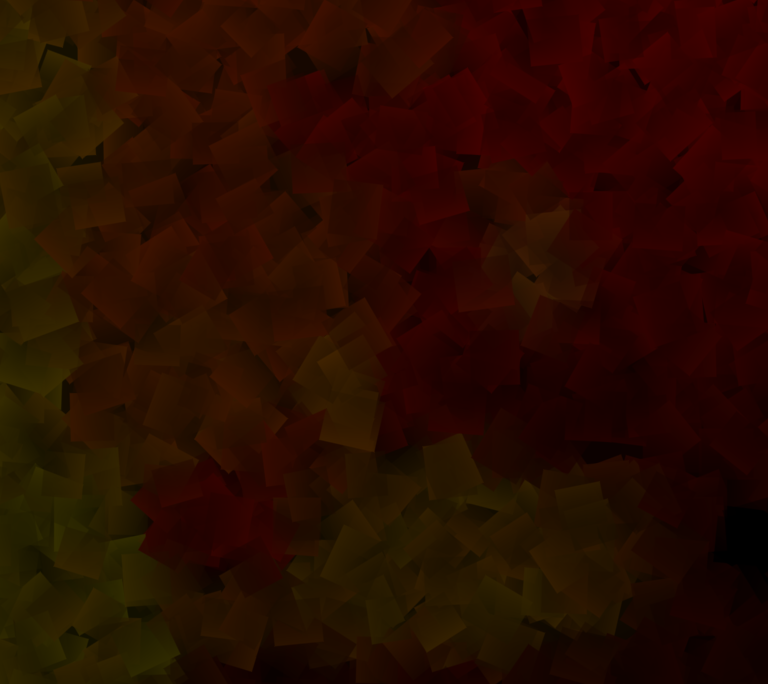
This background is drawn by a Shadertoy shader. Its source:

```glsl
#define CELL 0.085
#define LAYERS 5
#define HALF_MIN 0.031
#define HALF_MAX 0.043
#define SHADE_LOW 0.62
#define SHADE_HIGH 1.12
#define ALPHA_LOW 0.38
#define ALPHA_HIGH 0.95
#define BACKDROP_LEVEL 0.4

float hash(vec2 p) {
    return fract(sin(dot(p, vec2(127.1, 311.7))) * 43758.5453);
}

// Blend an elliptical colour zone over the palette
void zone(inout vec3 color, vec2 p, vec2 center, vec2 radius, vec3 tint) {
    float d = length((p - center) / radius);
    color = mix(color, tint, 1.0 - smoothstep(0.65, 1.25, d));
}

// Broad colour map, in units of canvas height
vec3 palette(vec2 p) {
    vec3 c = mix(vec3(0.09, 0.008, 0.0), vec3(0.235, 0.004, 0.0), smoothstep(0.0, 0.95, p.y));

    // Rust and brown
    zone(c, p, vec2(0.31, 0.58), vec2(0.25, 0.34), vec3(0.21, 0.075, 0.0));
    zone(c, p, vec2(0.38, 0.95), vec2(0.29, 0.12), vec3(0.22, 0.065, 0.0));
    zone(c, p, vec2(0.18, 0.40), vec2(0.23, 0.16), vec3(0.20, 0.090, 0.0));

    // Deep reds
    zone(c, p, vec2(0.51, 0.82), vec2(0.13, 0.07), vec3(0.21, 0.012, 0.0));
    zone(c, p, vec2(0.31, 0.71), vec2(0.06, 0.12), vec3(0.20, 0.045, 0.0));
    zone(c, p, vec2(0.62, 0.44), vec2(0.10, 0.09), vec3(0.18, 0.008, 0.0));
    zone(c, p, vec2(0.80, 0.37), vec2(0.14, 0.10), vec3(0.12, 0.005, 0.0));
    zone(c, p, vec2(0.43, 0.33), vec2(0.08, 0.06), vec3(0.19, 0.035, 0.0));

    // Olive along the left and the bottom
    zone(c, p, vec2(0.00, 0.85), vec2(0.18, 0.25), vec3(0.21, 0.150, 0.0));
    zone(c, p, vec2(0.00, 0.50), vec2(0.10, 0.32), vec3(0.20, 0.150, 0.0));
    zone(c, p, vec2(0.05, 0.10), vec2(0.23, 0.28), vec3(0.18, 0.155, 0.0));
    zone(c, p, vec2(0.88, 0.17), vec2(0.10, 0.13), vec3(0.15, 0.075, 0.0));
    zone(c, p, vec2(0.64, 0.18), vec2(0.24, 0.17), vec3(0.175, 0.118, 0.0));

    // Small accents
    zone(c, p, vec2(0.32, 0.24), vec2(0.11, 0.09), vec3(0.18, 0.010, 0.0));
    zone(c, p, vec2(0.36, 0.10), vec2(0.10, 0.06), vec3(0.17, 0.080, 0.0));
    zone(c, p, vec2(0.65, 0.02), vec2(0.10, 0.04), vec3(0.14, 0.010, 0.0));
    zone(c, p, vec2(0.505, 0.42), vec2(0.045, 0.09), vec3(0.22, 0.125, 0.0));
    zone(c, p, vec2(0.74, 0.71), vec2(0.09, 0.07), vec3(0.20, 0.045, 0.0));
    zone(c, p, vec2(0.78, 0.60), vec2(0.075, 0.085), vec3(0.22, 0.100, 0.01));
    zone(c, p, vec2(1.11, 0.21), vec2(0.06, 0.08), vec3(0.0));
    return c;
}

// Composite one turned, shaded square over the colour
void paintTile(inout vec3 color, vec2 p, vec2 id, float seed) {
    vec2 key = id + seed * 19.7;
    vec2 center = (id + vec2(hash(key), hash(key + 41.3))) * CELL;
    float angle = 6.2832 * hash(key + 73.9);
    float halfSize = mix(HALF_MIN, HALF_MAX, hash(key + 11.2));

    float s = sin(angle), c = cos(angle);
    vec2 q = mat2(c, -s, s, c) * (p - center);
    vec2 edge = abs(q) - halfSize * vec2(1.0, 0.9);
    float d = max(edge.x, edge.y);
    float pixel = 1.0 / iResolution.y;
    float cover = 1.0 - smoothstep(-pixel, pixel, d);
    if (cover <= 0.0) return;

    // Light runs from one side of the square to the other
    float ramp = clamp(0.5 + 0.5 * q.y / halfSize, 0.0, 1.0);
    float level = mix(0.9, 1.08, hash(key + 29.4));
    vec3 tint = palette(center) * level * mix(SHADE_LOW, SHADE_HIGH, ramp);
    tint.g *= mix(0.78, 1.08, hash(key + 57.6));
    color = mix(color, tint, cover * mix(ALPHA_LOW, ALPHA_HIGH, ramp));
}

void mainImage(out vec4 fragColor, in vec2 fragCoord) {
    vec2 p = fragCoord / iResolution.y;
    vec3 color = BACKDROP_LEVEL * palette(p);

    // Stack jittered grids, reversing the overlap order on every layer
    for (int layer = 0; layer < LAYERS; layer++) {
        float seed = float(layer) + 1.0;
        float order = layer % 2 == 0 ? 1.0 : -1.0;
        vec2 cell = floor(p / CELL);
        for (int j = -1; j <= 1; j++)
            for (int i = -1; i <= 1; i++)
                paintTile(color, p, cell + order * vec2(i, j), seed);
    }
    fragColor = vec4(color, 1.0);
}
```
